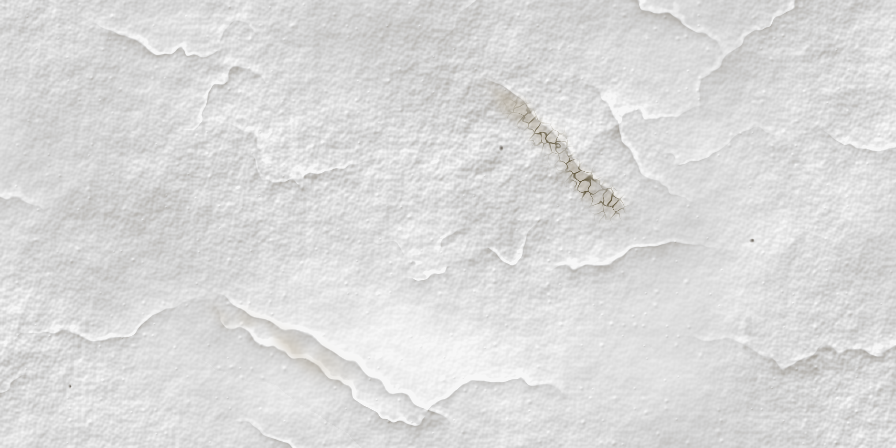
Give the GLSL for this texture, as a WebGL 1 fragment shader.

```glsl
precision highp float;
uniform vec2 u_resolution;

// Tones
const float BASE_TONE = 0.856;
const float BROAD_CONTRAST = 0.10;
const float PATCH_CONTRAST = 0.045;
const float GRAIN_CONTRAST = 0.046;
const vec3 SHADE_WARMTH = vec3(0.0, 0.10, 0.26);
const vec3 STAIN_COLOR = vec3(0.70, 0.65, 0.56);
const vec3 CRACK_COLOR = vec3(0.32, 0.28, 0.17);
const vec3 SPECK_COLOR = vec3(0.36, 0.33, 0.29);

// Relief
const vec2 LIGHT_DIR = vec2(-0.45, 0.89);
const float CREST_LIGHT = 0.085;
const float LEDGE_SHADOW = 0.155;
const float PLATEAU_LIGHT = 0.045;
const float CRUMB_GRID = 42.0;
const float CRUMB_SHARE = 0.20;

// Stained seams, in units of the canvas height
const vec2 CRACK_START = vec2(1.08, 0.83);
const vec2 CRACK_END = vec2(1.40, 0.53);
const vec2 FOLD_START = vec2(0.49, 0.36);
const vec2 FOLD_END = vec2(1.01, 0.07);
const float CRACK_GRID = 44.0;
const float SPECK_GRID = 5.0;

float hash(vec2 p) {
  return fract(sin(dot(p, vec2(127.1, 311.7))) * 43758.5);
}

vec2 hash2(vec2 p) {
  return vec2(hash(p), hash(p + 57.3));
}

float cornerSlope(vec2 cell, vec2 offset) {
  float a = 6.2832 * hash(cell);
  return dot(vec2(cos(a), sin(a)), offset);
}

float gradientNoise(vec2 p) {
  vec2 i = floor(p), f = p - i, e = vec2(1.0, 0.0);
  vec2 u = f * f * f * (f * (f * 6.0 - 15.0) + 10.0);
  return mix(mix(cornerSlope(i, f), cornerSlope(i + e.xy, f - e.xy), u.x),
             mix(cornerSlope(i + e.yx, f - e.yx), cornerSlope(i + 1.0, f - 1.0), u.x), u.y);
}

// Lit relief summed over octaves, from lumps down to sand
float grainShade(vec2 p) {
  float roughness = 1.0 + 1.1 * gradientNoise(p * 2.3 + 31.0);
  float sum = 0.0, scale = 6.5, gain = 0.55;
  for (int i = 0; i < 5; i++) {
    vec2 q = p * scale + float(i) * 17.7;
    sum += gain * (gradientNoise(q - 0.25 * LIGHT_DIR) - gradientNoise(q + 0.25 * LIGHT_DIR));
    scale *= 2.07;
    gain *= 1.26;
  }
  return sum * roughness;
}

// Bright crest and plateau above a break, shadow below it
float ledgeShade(float d, float w) {
  float above = smoothstep(-0.4 * w, 0.4 * w, d);
  float crest = exp(-pow((d - w) / w, 2.0));
  float plateau = above * exp(-max(d, 0.0) / (9.0 * w));
  float fall = min(d, 0.0) / w;
  float shadow = (1.0 - above) * (0.65 * exp(fall / 1.3) + 0.35 * exp(fall / 6.0));
  return CREST_LIGHT * crest + PLATEAU_LIGHT * plateau - LEDGE_SHADOW * shadow;
}

float layerField(vec2 q, float seed) {
  return q.y + 0.34 * gradientNoise(q * 1.5 + seed) + 0.10 * gradientNoise(q * 5.0 + seed)
       + 0.034 * gradientNoise(q * 17.0 + seed) + 0.010 * gradientNoise(q * 43.0 + seed);
}

// Broken trowel edges: contours of a warped band field, hidden where they overhang
float trowelEdges(vec2 p, float angle, float bands, float seed) {
  float c = cos(angle), s = sin(angle);
  vec2 q = vec2(c * p.x + s * p.y, c * p.y - s * p.x), e = vec2(0.012, 0.0);
  float f = layerField(q, seed);
  vec2 slope = vec2(layerField(q + e.xy, seed) - f, layerField(q + e.yx, seed) - f) / e.x;
  float band = floor(f * bands);
  float d = (fract(f * bands) - 0.5) / (bands * max(length(slope), 0.6));
  float presence = smoothstep(-0.04, 0.24, gradientNoise(q * vec2(1.7, 2.2) + band * 7.31 + seed));
  presence *= smoothstep(0.05, 0.45, slope.y);
  float thickness = 0.0055 + 0.005 * gradientNoise(q * 6.0 + seed);
  return presence * ledgeShade(d, max(thickness, 0.003));
}

// Signed distance to a wavy segment, and position along it
vec2 seam(vec2 p, vec2 a, vec2 b) {
  vec2 dir = normalize(b - a), r = p - a;
  float wave = 0.05 * gradientNoise(p * 5.0) + 0.022 * gradientNoise(p * 21.0);
  return vec2(dot(r, vec2(-dir.y, dir.x)) + wave, dot(r, dir) / length(b - a));
}

float seamSpan(float t) {
  return smoothstep(-0.05, 0.15, t) * (1.0 - smoothstep(0.9, 1.05, t));
}

// Thin branching lines between irregular cells
float crackLines(vec2 p) {
  vec2 cell = floor(p);
  float nearest = 9.0, second = 9.0;
  for (int y = -1; y <= 1; y++) for (int x = -1; x <= 1; x++) {
    vec2 c = cell + vec2(float(x), float(y));
    float d = length(c + hash2(c) - p);
    second = min(second, max(nearest, d));
    nearest = min(nearest, d);
  }
  return 1.0 - smoothstep(0.02, 0.19, second - nearest);
}

float crumbShade(vec2 p) {
  vec2 g = p * CRUMB_GRID, cell = floor(g);
  float radius = mix(0.08, 0.22, hash(cell + 9.1));
  vec2 r = (g - cell - mix(vec2(0.3), vec2(0.7), hash2(cell))) / radius;
  float present = step(hash(cell + 3.7), CRUMB_SHARE);
  return present * exp(-dot(r, r)) * (0.02 + 0.15 * dot(r, LIGHT_DIR));
}

float darkSpecks(vec2 p) {
  vec2 g = p * SPECK_GRID, cell = floor(g);
  vec2 r = g - cell - mix(vec2(0.2), vec2(0.8), hash2(cell + 4.0));
  float size = 0.016 + 0.03 * gradientNoise(p * 90.0);
  return step(hash(cell + 8.0), 0.10) * (1.0 - smoothstep(0.0, size + 0.014, length(r)));
}

void main() {
  vec2 p = gl_FragCoord.xy / u_resolution.y;

  // Plaster relief
  float rightSide = smoothstep(1.45, 1.70, p.x + 0.2 * gradientNoise(p * 2.0));
  float tone = BASE_TONE + BROAD_CONTRAST * gradientNoise(p * vec2(1.6, 2.4) + 5.0);
  tone += PATCH_CONTRAST * gradientNoise(p * vec2(5.0, 7.0) + 23.0);
  tone += GRAIN_CONTRAST * grainShade(p) + crumbShade(p);
  tone += trowelEdges(p, -0.32, 3.2, 2.4) + trowelEdges(p, 0.30, 2.6, 13.7) * (1.0 - 0.6 * rightSide);
  tone += trowelEdges(p, -0.10, 2.8, 41.2) * (1.0 - rightSide);
  tone += trowelEdges(p, 1.25, 3.4, 67.9) * rightSide * 0.8;

  // Two long folds
  vec2 crack = seam(p, CRACK_START, CRACK_END), fold = seam(p, FOLD_START, FOLD_END);
  float crackSpan = seamSpan(crack.y), foldSpan = seamSpan(fold.y);
  tone += 0.7 * crackSpan * ledgeShade(crack.x, 0.006) + foldSpan * ledgeShade(fold.x, 0.007);
  tone = clamp(tone, 0.5, 0.97);
  vec3 color = vec3(tone) - SHADE_WARMTH * max(0.82 - tone, 0.0);

  // Stains, cracks and specks
  float patchy = smoothstep(-0.35, 0.2, gradientNoise(p * 14.0));
  float crackZone = crackSpan * exp(-pow((crack.x + 0.018) / 0.024, 2.0));
  float foldZone = foldSpan * exp(-pow((fold.x + 0.035) / 0.03, 2.0)) * (1.0 - smoothstep(0.3, 0.7, fold.y));
  color = mix(color, STAIN_COLOR, 0.4 * patchy * max(crackZone, foldZone));
  float lines = crackLines(p * CRACK_GRID + 0.5 * gradientNoise(p * 60.0));
  color = mix(color, CRACK_COLOR, 0.85 * lines * patchy * crackZone * smoothstep(0.1, 0.5, crack.y));
  color = mix(color, SPECK_COLOR, 0.8 * darkSpecks(p));
  gl_FragColor = vec4(color, 1.0);
}
```
